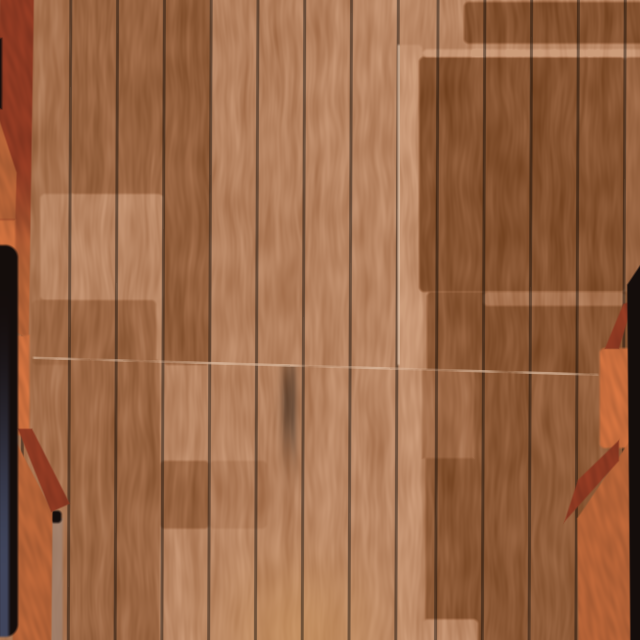
Give the GLSL for this texture, as a WebGL 2 fragment shader.

```glsl
#version 300 es
precision highp float;
// Worn plank floor with soft-edged shadows, flanked by orange wooden furniture.
uniform vec2 u_resolution;
out vec4 fragColor;

const vec3 DARK_WOOD = vec3(.48, .285, .15);
const vec3 MID_WOOD = vec3(.63, .42, .28);
const vec3 PALE_WOOD = vec3(.77, .575, .44);
const vec3 ORANGE = vec3(.7, .38, .21);
const vec3 RED_WOOD = vec3(.55, .22, .13);
const vec3 BLACK = vec3(.08, .05, .045);
const float PLANK = .0731;

float hash(vec2 p) {
  return fract(sin(dot(p, vec2(127.1, 311.7))) * 43758.5);
}

float corner(vec2 cell, vec2 offset) {
  float a = 6.2832 * hash(cell);
  return dot(vec2(cos(a), sin(a)), offset);
}

float noise(vec2 p) {
  vec2 i = floor(p), f = p - i, u = f * f * (3. - 2. * f), e = vec2(1, 0);
  float low = mix(corner(i, f), corner(i + e, f - e), u.x);
  float high = mix(corner(i + e.yx, f - e.yx), corner(i + 1., f - 1.), u.x);
  return mix(low, high, u.y);
}

// Rounded rectangle mask, r = (left, bottom, right, top).
float box(vec2 p, vec4 r, float radius) {
  vec2 q = abs(p - .5 * (r.xy + r.zw)) - .5 * (r.zw - r.xy) + radius;
  float d = length(max(q, 0.)) + min(max(q.x, q.y), 0.) - radius;
  return 1. - smoothstep(-.003, .003, d);
}

float inside(vec2 p, vec2 a, vec2 b) {
  vec2 d = normalize(b - a);
  return dot(p - a, vec2(d.y, -d.x));
}

// Convex quad mask, two corners per vec4, clockwise.
float quad(vec2 p, vec4 ab, vec4 cd) {
  float front = min(inside(p, ab.xy, ab.zw), inside(p, ab.zw, cd.xy));
  float back = min(inside(p, cd.xy, cd.zw), inside(p, cd.zw, ab.xy));
  return smoothstep(-.002, .002, min(front, back));
}

float line(float d, float width) {
  return 1. - smoothstep(.3 * width, width, abs(d));
}

void shade(inout float tone, vec2 p, vec4 r, float level) {
  tone = mix(tone, level, box(p, r, .008));
}

// Light level on the floor: 0 is deep shadow, 1 is full light.
float floorTone(vec2 p, float seam) {
  float t = .8;
  shade(t, p, vec4(-1, -1, .111, 2), .56);
  shade(t, p, vec4(.111, .694, .328, 2), .4);
  shade(t, p, vec4(.255, .43, .328, 2), .32);
  shade(t, p, vec4(.063, .531, .254, .697), .84);
  shade(t, p, vec4(.05, .43, .244, .531), .44);
  shade(t, p, vec4(.108, -1, .25, .438), .4);
  shade(t, p, vec4(.25, .174, .327, .28), .36);
  shade(t, p, vec4(.327, .174, .417, .28), .64);
  shade(t, p, vec4(.622, -1, .66, .93), .96);
  // Right-hand shadows and the bright gaps between them
  shade(t, p, vec4(.655, .544, .977, .911), .1);
  shade(t, p, vec4(.976, .5, 2, .911), .36);
  shade(t, p, vec4(.667, .4, 2, .544), .16);
  shade(t, p, vec4(.755, .522, .977, .544), .62);
  shade(t, p, vec4(.725, .932, 2, .997), .1);
  shade(t, p, vec4(.66, .911, 2, .923), 1.1);
  float below = smoothstep(.002, -.002, seam);
  t = mix(t, .24, below * box(p, vec4(.665, -1, 2, .45), 0.));
  t = mix(t, .52, below * box(p, vec4(.66, .284, .741, .45), 0.));
  shade(t, p, vec4(.66, -1, .747, .0325), .95);
  return t;
}

vec3 floorColor(vec2 p) {
  float seam = p.y - .441 + .03 * (p.x - .05), row = step(seam, 0.);
  float x = p.x - .1107 + .004 * (1. - p.y) + .011 * step(.66, p.x);
  float id = floor(x / PLANK), joint = (fract(x / PLANK + .5) - .5) * PLANK;
  vec2 shift = 17. * vec2(hash(vec2(id, row)), hash(vec2(row + 3., id)));
  // Long streaks, fine fibres and wavy figure
  float bent = p.x + .012 * noise(p * vec2(14, 9) + shift);
  float streak = noise(vec2(bent * 75., p.y * 5.) + shift);
  float fibre = noise(vec2(bent * 190., p.y * 22.) + shift);
  float figure = noise(p * vec2(28, 18) + shift);
  float t = floorTone(p, seam) + .11 * (hash(vec2(id, row + 7.)) - .5);
  t += .26 * streak + .16 * (fibre + figure);
  vec3 col = mix(DARK_WOOD, MID_WOOD, clamp(2. * t, -.4, 1.));
  col = mix(col, PALE_WOOD, clamp(2. * t - 1., 0., 1.25));
  // Dark knot and warm pool of light
  vec2 knot = (p - vec2(.452 + .01 * streak, .37)) / vec2(.013, .075);
  col *= 1. - row * exp(-dot(knot, knot)) * (.4 + .7 * max(streak, 0.));
  vec2 pool = (p - vec2(.47, 0)) / .12;
  col = mix(col, vec3(.8, .59, .38), .6 * exp(-dot(pool, pool)));
  // Plank joints and the pale cross seam
  col *= 1. - .42 * line(joint, .0035);
  float span = box(p, vec4(.052, .3, .935, .6), 0.);
  float glint = span * (.4 + .7 * noise(vec2(p.x * 24., 2.3))) * line(seam, .003);
  float edge = line(p.x - .623, .003) * box(p, vec4(.6, .43, .65, .93), 0.);
  return mix(col, vec3(.88, .76, .66), max(glint, .7 * edge));
}

vec3 addFurniture(vec3 col, vec2 p) {
  float grain = 1. + .14 * noise(vec2(p.x * 110. + p.y * 30., p.y * 25.));
  vec3 orange = ORANGE * grain, red = RED_WOOD * grain, glow = orange * 1.12;
  // Left side
  vec3 panel = mix(orange, red, smoothstep(.56, .76, p.y));
  col = mix(col, panel, quad(p, vec4(0, 1.01, .053, 1.01), vec4(.045, .47, -.01, .5)));
  col = mix(col, orange, quad(p, vec4(-.01, .84, .026, .73), vec4(.024, .658, -.01, .658)));
  col = mix(col, glow, box(p, vec4(-1, .59, .024, .656), 0.));
  col = mix(col, BLACK, box(p, vec4(-1, .83, .003, .94), 0.));
  col = mix(col, glow, box(p, vec4(.02, .32, .046, .476), 0.));
  col = mix(col, vec3(.62, .52, .46), .7 * box(p, vec4(.08, -1, .098, .19), 0.));
  col = mix(col, BLACK, box(p, vec4(.079, .183, .096, .202), .006));
  col = mix(col, orange, quad(p, vec4(.02, .32, .082, .2), vec4(.08, -.01, .02, -.01)));
  col = mix(col, red, quad(p, vec4(.028, .33, .05, .33), vec4(.109, .213, .08, .2)));
  float sheen = line(p.x - .006, .012) * smoothstep(.55, .1, p.y);
  col = mix(col, mix(BLACK, vec3(.25, .27, .36), sheen), box(p, vec4(-1, .005, .028, .617), .02));
  // Right side
  col = mix(col, glow, box(p, vec4(.937, .3, 1, .456), .008));
  col = mix(col, red, quad(p, vec4(.974, .525, .99, .53), vec4(.967, .455, .945, .455)));
  col = mix(col, orange, quad(p, vec4(.902, .19, .99, .32), vec4(.99, -.01, .904, -.01)));
  col = mix(col, red, quad(p, vec4(.903, .25, .967, .312), vec4(.967, .28, .882, .185)));
  return mix(col, BLACK, quad(p, vec4(.98, .555, 1.01, .6), vec4(1.01, -.01, .985, -.01)));
}

void main() {
  vec2 p = gl_FragCoord.xy / u_resolution;
  fragColor = vec4(addFurniture(floorColor(p), p), 1);
}
```
